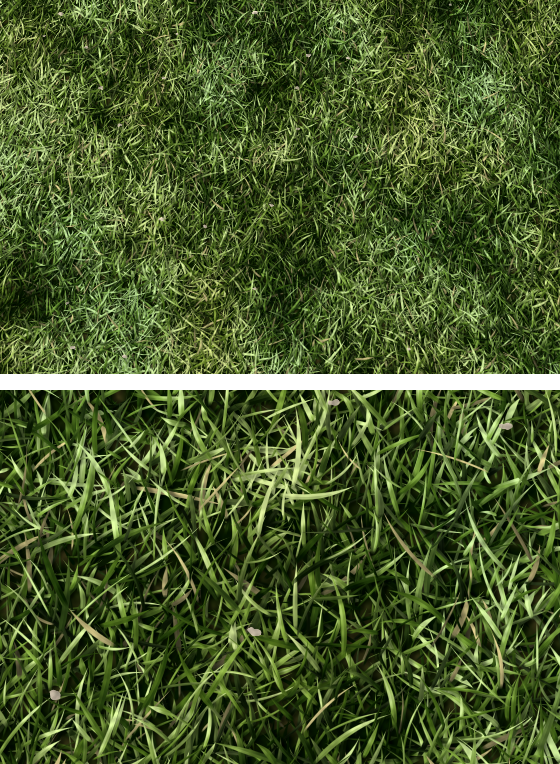
Top: the whole. Bottom: its middle third, enlarged.
Give the GLSL for this texture, as a WebGL 2 fragment shader.

```glsl
#version 300 es
precision highp float;
// Sunlit lawn: layered, tangled grass blades with shade patches, straw and a few petals.

#define LAYERS 7
#define CELL 0.044
#define BLADE_WIDTH 0.0025
#define SPREAD 1.6
#define CLUMP_LEAN 1.3
#define PATCH_CONTRAST 1.25
#define SHADOW 0.16
#define TONE_BIAS 0.22
#define STRAW_SHARE 0.05
#define PETAL_SHARE 0.2
#define EXPOSURE 1.21
#define BLACK_POINT vec3(0.044, 0.028, 0.033)

uniform vec2 u_resolution;
out vec4 fragColor;

const vec3 DEEP = vec3(0.05, 0.095, 0.015);
const vec3 SHADE = vec3(0.15, 0.225, 0.065);
const vec3 MID = vec3(0.26, 0.345, 0.11);
const vec3 LIT = vec3(0.44, 0.54, 0.24);
const vec3 PALE = vec3(0.69, 0.76, 0.54);
const vec3 STRAW = vec3(0.62, 0.57, 0.40);
const vec3 PETAL = vec3(0.80, 0.73, 0.67);

vec3 hash3(vec2 cell, float seed) {
    uvec3 v = uvec3(ivec3(vec3(cell, seed) + 512.0));
    v = v * 1664525u + 1013904223u;
    for (int i = 0; i < 2; i++) {
        v.x += v.y * v.z;
        v.y += v.z * v.x;
        v.z += v.x * v.y;
        v ^= v >> 16u;
    }
    return vec3(v >> 8u) / exp2(24.0);
}

float noise(vec2 p, float seed) {
    vec2 i = floor(p), f = fract(p);
    f = f * f * (3.0 - 2.0 * f);
    float low = mix(hash3(i, seed).x, hash3(i + vec2(1, 0), seed).x, f.x);
    float high = mix(hash3(i + vec2(0, 1), seed).x, hash3(i + vec2(1, 1), seed).x, f.x);
    return mix(low, high, f.y);
}

// Dark to sunlit green
vec3 grassRamp(float tone) {
    vec3 c = mix(DEEP, SHADE, smoothstep(0.0, 0.27, tone));
    c = mix(c, MID, smoothstep(0.27, 0.5, tone));
    c = mix(c, LIT, smoothstep(0.5, 0.75, tone));
    return mix(c, PALE, smoothstep(0.75, 1.05, tone));
}

// One layer: three blades per cell, painted over what lies below
vec3 paintBlades(vec3 color, vec2 p, float layer, float light, float warmth, float px) {
    float size = CELL * (0.8 + 0.4 * fract(layer * 0.618));
    p += layer * vec2(0.37, 0.23);
    vec2 home = floor(p / size);
    for (int k = 0; k < 27; k++) {
        vec2 id = home + vec2(k % 3 - 1, (k / 3) % 3 - 1);
        float seed = layer * 12.0 + float(k / 9) * 4.0;
        vec3 place = hash3(id, seed);
        vec3 form = hash3(id, seed + 1.0);
        vec3 tint = hash3(id, seed + 2.0);
        vec3 clump = hash3(floor(id / 2.0), seed + 3.0) - 0.5;

        // Blade frame: t runs from root (-1) to tip (1)
        float angle = SPREAD * (place.z + form.x - 1.0) + CLUMP_LEAN * clump.x + 0.1;
        vec2 dir = vec2(sin(angle), cos(angle));
        vec2 d = p - (id + place.xy) * size;
        float halfLength = size * mix(0.25, 0.97, form.y);
        float t = dot(d, dir) / halfLength;
        if (abs(t) > 1.0) continue;
        float bend = 0.4 * (form.z - 0.5);
        float x = dot(d, vec2(dir.y, -dir.x)) - bend * halfLength * (t * t - 0.4);
        float width = BLADE_WIDTH * mix(0.4, 1.3, tint.y * tint.y);
        width *= smoothstep(1.15, -0.1, t) * smoothstep(-1.4, -0.6, t);
        float ends = clamp((1.0 - abs(t)) * 5.0, 0.0, 1.0);

        // Cast shadow, then the blade itself
        float shadow = smoothstep(2.0, 0.3, abs(x - 1.2 * BLADE_WIDTH) / BLADE_WIDTH);
        color *= 1.0 - SHADOW * shadow * ends;
        float cover = smoothstep(px, -px, abs(x) - width) * ends;
        float glint = exp(-9.0 * pow(t - tint.z + 0.3, 2.0));
        float tone = 0.4 + 0.85 * (tint.x - 0.5) + light;
        tone += 0.14 * t + 0.17 * glint + 0.22 * clump.y;
        tone -= 0.1 * smoothstep(-px, px, x);
        vec3 blade = grassRamp(tone);
        float gray = dot(blade, vec3(0.3, 0.6, 0.1));
        blade = mix(blade, vec3(gray) * vec3(0.98, 1.05, 0.78), 0.75 * tint.z * tint.z);
        blade *= mix(vec3(0.94, 1.01, 0.98), vec3(1.07, 1.0, 0.88), warmth);
        float straw = step(fract(tint.y * 17.0), STRAW_SHARE);
        blade = mix(blade, STRAW * (0.4 + 0.8 * clamp(tone, 0.0, 1.0)), straw);
        color = mix(color, blade, cover);
    }
    return color;
}

// Sparse fallen petals with ragged outlines
vec3 paintPetals(vec3 color, vec2 p, float px) {
    const float size = 0.13;
    vec2 id = floor(p / size);
    vec3 h = hash3(id, 200.0);
    vec2 d = p - (id + mix(vec2(0.15), vec2(0.85), h.xy)) * size;
    d.y *= 1.5;
    float radius = 0.005 + 0.005 * fract(h.z * 31.0);
    float edge = length(d) - radius * (0.5 + 0.8 * noise(p * 230.0, 210.0));
    float cover = smoothstep(px, -px, edge) * step(h.z, PETAL_SHARE);
    return mix(color, PETAL * (0.7 + 0.4 * noise(p * 170.0, 220.0)), 0.85 * cover);
}

void main() {
    vec2 uv = gl_FragCoord.xy / u_resolution.y;
    float px = 0.85 / u_resolution.y;
    // Gentle perspective: finer blades toward the top
    vec2 p = vec2((uv.x - 0.75) * (1.0 + 0.22 * uv.y), uv.y + 0.12 * uv.y * uv.y);

    // Broad sun and shade, with smaller gaps between tufts
    float patches = 0.45 * noise(p * 4.5, 100.0) + 0.3 * noise(p * 11.0, 110.0);
    patches += 0.25 * noise(p * 27.0, 115.0) - 0.5;
    float warmth = noise(p * 5.0 + 7.0, 120.0);
    float soil = noise(p * 60.0, 130.0);
    vec3 color = mix(DEEP, vec3(0.22, 0.19, 0.10), soil * soil);

    for (int i = 0; i < LAYERS; i++) {
        float height = float(i) / float(LAYERS - 1);
        float light = TONE_BIAS + PATCH_CONTRAST * patches + mix(-0.22, 0.06, height);
        color = paintBlades(color, p, float(i), light, warmth, px);
    }
    color = paintPetals(color, p, px);
    color *= 0.88 + 0.26 * noise(p * 190.0, 140.0);
    color = color * EXPOSURE - BLACK_POINT;
    fragColor = vec4(clamp(color, 0.0, 1.0), 1.0);
}
```
